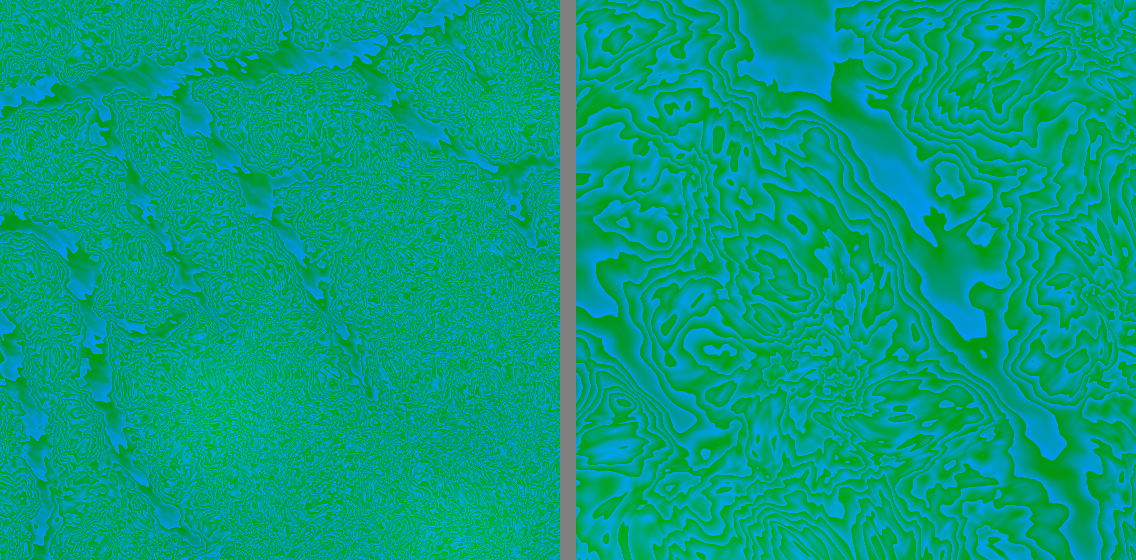
Left: the whole. Right: its middle third, enlarged.
This texture is drawn by a three.js fragment shader. Its source:

```glsl
// Contour bands of a rugged height field, drawn as a blue sawtooth over flat green.
// Bowed, tapering veins form smooth valley floors; layered warped sines make the
// hills between them, which grow finer toward the lower right.

varying vec2 vUv;

// Distance outside a bowed stroke; ends = start.xy, end.xy; shape = bow, start and end half width
float vein(vec2 p, vec4 ends, vec3 shape) {
  vec2 axis = ends.zw - ends.xy;
  float len = length(axis);
  axis /= len;
  vec2 rel = p - ends.xy;
  float along = dot(rel, axis);
  float t = clamp(along / len, 0.0, 1.0);
  float across = dot(rel, vec2(-axis.y, axis.x)) - shape.x * sin(3.14159 * t);
  float width = mix(shape.y, shape.z, t) * (0.7 + 0.25 * sin(len * t * 70.0));
  return length(vec2(across, along - t * len)) - width;
}

// Distance to the whole network: main branches first, then twigs
float veinNetwork(vec2 p) {
  float d = vein(p, vec4(-0.02, 0.81, 0.64, 0.90), vec3(0.015, 0.020, 0.021));
  d = min(d, vein(p, vec4(0.64, 0.90, 0.86, 1.01), vec3(0.0, 0.015, 0.011)));
  d = min(d, vein(p, vec4(0.28, 0.87, 0.665, 0.29), vec3(0.03, 0.021, 0.0)));
  d = min(d, vein(p, vec4(0.64, 0.89, 0.92, 0.69), vec3(-0.03, 0.016, 0.006)));
  d = min(d, vein(p, vec4(-0.02, 0.615, 0.165, 0.40), vec3(0.065, 0.016, 0.020)));
  d = min(d, vein(p, vec4(0.165, 0.42, 0.36, 0.02), vec3(-0.05, 0.020, 0.002)));
  d = min(d, vein(p, vec4(-0.01, 0.45, 0.08, 0.01), vec3(0.025, 0.015, 0.006)));

  d = min(d, vein(p, vec4(0.175, 0.82, 0.39, 0.42), vec3(-0.015, 0.005, 0.003)));
  d = min(d, vein(p, vec4(0.50, 1.02, 0.515, 0.90), vec3(0.0, 0.004, 0.010)));
  d = min(d, vein(p, vec4(0.78, 0.96, 0.86, 0.86), vec3(0.0, 0.004, 0.0)));
  d = min(d, vein(p, vec4(0.91, 1.01, 0.98, 0.88), vec3(0.0, 0.0, 0.002)));
  d = min(d, vein(p, vec4(0.90, 0.695, 1.02, 0.72), vec3(0.0, 0.006, 0.003)));
  d = min(d, vein(p, vec4(0.91, 0.69, 0.95, 0.56), vec3(0.0, 0.006, 0.002)));
  d = min(d, vein(p, vec4(0.19, 0.43, 0.33, 0.44), vec3(-0.03, 0.005, 0.0)));
  return min(d, vein(p, vec4(0.49, 0.67, 0.57, 0.69), vec3(0.0, 0.005, 0.0)));
}

// Layered sines, each layer turned, scaled and bent by the one before
float hills(vec2 p, float roughness) {
  mat2 turn = 1.8 * mat2(0.8, 0.6, -0.6, 0.8);
  vec2 q = p * 30.0 + vec2(3.1, 7.4);
  float height = 0.0;
  float amplitude = 2.6;
  for (int i = 0; i < 6; i++) {
    height += amplitude * sin(q.x) * sin(q.y);
    q = turn * q + 0.8 * sin(q.yx + 1.7) + 2.3;
    amplitude *= 0.59 * roughness;
  }
  return height;
}

// Soft round patch
float patchAt(vec2 p, vec2 center, float radius) {
  vec2 r = (p - center) / radius;
  return exp(-dot(r, r));
}

void main() {
  vec2 p = vUv;

  // Ragged vein banks
  vec2 bent = p + 0.005 * sin(p.yx * 43.0 + vec2(0.0, 2.0));
  bent += 0.003 * sin(bent.yx * 117.0) + 0.0016 * sin(bent.yx * 310.0);
  float d = max(veinNetwork(bent), 0.0);
  float land = smoothstep(0.0, 0.028, d);

  // Valley floor falls along the veins, with streaks that fray each drop into fingers
  float valley = 4.5 * p.x - 10.0 * p.y;
  valley += 0.1 * sin(170.0 * (bent.x + bent.y)) + 0.06 * sin(390.0 * (bent.y + 0.6 * bent.x));
  float roughness = mix(0.92, 1.0, smoothstep(0.01, 0.1, d));
  roughness += 0.05 * smoothstep(0.7, 1.4, p.x + 1.0 - p.y);
  float banks = 5.0 * (1.0 - exp(-18.0 * d * d / (d + 0.003)));
  float height = valley + banks + hills(p, roughness) * mix(0.06, 1.0, land);

  // Sawtooth bands with a barely softened drop
  float band = fract(height);
  float softness = mix(0.03, 0.07, land);
  band *= 1.0 - smoothstep(1.0 - softness, 1.0, band);
  float blue = 0.03 + 0.97 * band;

  // Green lifts slowly away from the veins
  float green = 0.59 + 0.04 * (1.0 - exp(-30.0 * d));
  green += 0.055 * patchAt(p, vec2(0.40, 0.27), 0.12);
  green += 0.06 * patchAt(p, vec2(0.82, 0.05), 0.13);
  green += 0.025 * patchAt(p, vec2(0.90, 0.82), 0.12);
  green -= 0.025 * patchAt(p, vec2(0.82, 0.19), 0.10);

  gl_FragColor = vec4(0.0, green, blue, 1.0);
}
```
